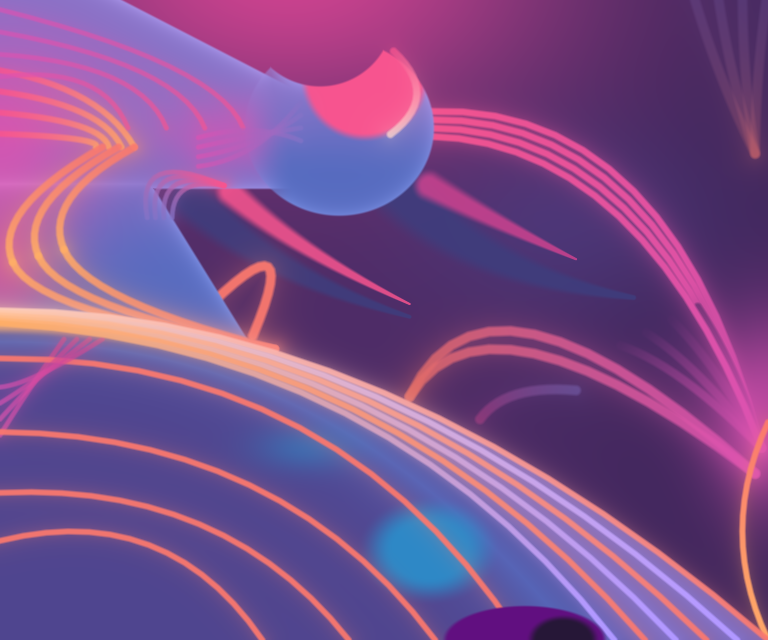
A Shadertoy shader for this background:

```glsl
const vec3 DUSK = vec3(.30, .17, .40);
const vec3 NIGHT = vec3(.25, .15, .36);
const vec3 ROSE = vec3(.80, .26, .56);
const vec3 MAGENTA = vec3(.86, .32, .70);
const vec3 PINK = vec3(.97, .33, .56);
const vec3 CORAL = vec3(.98, .47, .43);
const vec3 AMBER = vec3(1., .68, .40);
const vec3 CREAM = vec3(1., .84, .80);
const vec3 LILAC = vec3(.52, .45, .78);
const vec3 BLUE = vec3(.34, .42, .75);
const vec3 INDIGO = vec3(.31, .27, .56);
const vec3 SHADOW = vec3(.24, .24, .49);
const vec3 CYAN = vec3(.16, .56, .80);
const vec3 VIOLET = vec3(.38, .06, .50);
const float ASPECT = 1.2;
const float DOME_TOP = .515;
const float GLOW = .28;
const float SEGMENTS = 14.;

vec2 p;
vec3 col;
float aa;

float inside(float d, float soft) { return 1. - smoothstep(-soft, soft, d); }

float ellipse(vec2 c, vec2 r) { return (length((p - c) / r) - 1.) * min(r.x, r.y); }

float spot(vec2 c, vec2 r) { vec2 q = (p - c) / r; return exp(-dot(q, q)); }

// Distance to a quadratic curve, and the position along it
vec2 curve(vec2 a, vec2 c, vec2 b) {
  vec2 best = vec2(9, 0), from = a;
  for (float i = 1.; i <= SEGMENTS; i++) {
    float t = i / SEGMENTS;
    vec2 to = mix(mix(a, c, t), mix(c, b, t), t), e = to - from;
    float h = clamp(dot(p - from, e) / dot(e, e), 0., 1.);
    float d = length(p - from - e * h);
    if (d < best.x) best = vec2(d, t + (h - 1.) / SEGMENTS);
    from = to;
  }
  return best;
}

// Glowing strand, blending from one colour to another
void strand(vec2 a, vec2 c, vec2 b, float w, vec3 c0, vec3 c1, float alpha) {
  vec2 k = curve(a, c, b);
  float core = inside(k.x - w, .5 * aa + w * .35);
  float halo = GLOW * exp(-k.x / (w * 2.5));
  col = mix(col, mix(c0, c1, k.y), max(core, halo) * alpha);
}

// Soft petal that narrows to a tip
void petal(vec2 a, vec2 c, vec2 b, float w, vec3 tint) {
  vec2 k = curve(a, c, b);
  w *= 1.1 - k.y;
  col = mix(col, tint, .85 - .85 * smoothstep(w * .35, w, k.x));
}

void backdrop() {
  col = mix(DUSK, NIGHT, smoothstep(.6, 1.2, p.x));
  col = mix(col, ROSE, spot(vec2(.45, 1.05), vec2(.42, .25)));
  col = mix(col, INDIGO, .45 * spot(vec2(.88, .65), vec2(.22, .14)));
  col = mix(col, MAGENTA, .75 * spot(vec2(1.2, .36), vec2(.09, .15)));
  petal(vec2(.3, .69), vec2(.42, .57), vec2(.64, .505), .042, SHADOW);
  petal(vec2(.63, .7), vec2(.75, .57), vec2(.99, .535), .055, SHADOW);
  petal(vec2(.36, .7), vec2(.46, .61), vec2(.64, .525), .025, PINK);
  petal(vec2(.67, .71), vec2(.78, .65), vec2(.9, .595), .026, ROSE);
  // Strands gathering at the right
  vec2 hub = vec2(1.19, .3);
  for (float i = 0.; i < 4.; i++) {
    strand(vec2(1.08 + .04 * i, 1.02), vec2(1.12 + .02 * i, .88), vec2(1.18, .76), .008, LILAC, CORAL, .2);
    strand(vec2(.97 + .04 * i, .46 + .02 * i), vec2(1.06 + .03 * i, .43), hub, .007, DUSK, MAGENTA, .8);
    strand(vec2(.67, .826 - .013 * i), vec2(1.05 - .015 * i, .84 - .02 * i), hub, .0055, PINK, MAGENTA, .95);
  }
  for (float i = 0.; i < 2.; i++)
    strand(vec2(.64, .38), vec2(.76, .635 - .06 * i), vec2(1.18, .26), .008, CORAL * .9, MAGENTA, .85);
  strand(vec2(.75, .345), vec2(.79, .4), vec2(.9, .39), .008, ROSE, LILAC, .45);
  strand(vec2(1.2, .34), vec2(1.12, .17), vec2(1.2, 0), .005, CORAL, AMBER, 1.);
  strand(vec2(.33, .525), vec2(.475, .665), vec2(.395, .475), .008, CORAL, CORAL, .95);
}

// Folded sheet and its hooked bowl
void glassBody() {
  float slope = .89 * (p.y - 1. + .516 * (p.x - .19));
  float sheet = max(slope, max(.705 - p.y, p.x - .47));
  float column = max(.85 * (p.x - .25 - .62 * (.69 - p.y)), p.y - .72);
  float body = min(sheet, column);
  vec3 tint = mix(BLUE, LILAC, smoothstep(.55, .85, p.y));
  tint = mix(tint, MAGENTA, .85 * spot(vec2(0, .78), vec2(.16, .15)));
  tint = mix(tint, PINK, .65 * spot(vec2(0, .58), vec2(.09, .12)));
  tint = mix(tint, MAGENTA, .6 * spot(vec2(.36, .79), vec2(.12, .06)));
  col = mix(col, tint + .12 * exp(-abs(body) / .012), inside(body, aa));
  float bowl = max(ellipse(vec2(.53, .8), vec2(.148, .137)), .115 - length(p - vec2(.5, .98)));
  tint = mix(BLUE, LILAC, smoothstep(.72, .87, p.y)) + .1 * exp(-abs(bowl) / .012);
  tint = mix(tint, PINK, inside(ellipse(vec2(.57, .88), vec2(.095)), .008));
  col = mix(col, tint, inside(bowl, aa) * smoothstep(.37, .46, p.x));
  strand(vec2(.615, .92), vec2(.69, .85), vec2(.61, .79), .006, PINK, CREAM, .8);
  // Pink folds
  for (float i = 0.; i < 4.; i++) {
    strand(vec2(0, .985 - .035 * i), vec2(.34 - .06 * i, .9), vec2(.38 - .06 * i, .8), .004, MAGENTA, PINK, .7);
    strand(vec2(.23 + .013 * i, .66), vec2(.21 + .02 * i, .77 - .015 * i), vec2(.35, .71), .004, LILAC, PINK, .8);
    strand(vec2(.31, .74 + .015 * i), vec2(.4, .75 + .02 * i), vec2(.47, .84 - .02 * i), .004, MAGENTA, LILAC, .7);
    strand(vec2(0, .89 - .033 * i), vec2(.16, .86 - .025 * i), vec2(.21 - .02 * i, .77), .005, PINK, AMBER, .9);
  }
  // Amber bends flowing down to the rim
  for (float i = 0.; i < 3.; i++) {
    vec2 bend = vec2(.1 - .04 * i, .61 - .01 * i), lean = vec2(.035, -.08);
    strand(vec2(.21 - .025 * i, .77), bend - lean, bend, .006, CORAL, AMBER, .9);
    strand(bend, bend + lean, vec2(.43, .455), .006, AMBER, CORAL, .9);
  }
}

void dome() {
  float along = p.x / ASPECT;
  float depth = DOME_TOP * (1. - along * along) - p.y;
  float band = depth / (.035 + .17 * p.x * p.x * p.x);
  vec3 tint = mix(INDIGO, BLUE, .8 * exp(-abs(band - 1.4) / .8));
  tint = mix(tint, CYAN, .9 * inside(ellipse(vec2(.67, .14), vec2(.085, .065)), .022));
  tint = mix(tint, CYAN, .45 * spot(vec2(.48, .3), vec2(.08, .035)));
  vec3 sheen = mix(AMBER, LILAC, smoothstep(.1, .85, p.x));
  tint = mix(tint, sheen, .7 * inside(band - .9, .25));
  col = mix(col, tint, inside(-depth, aa));
  // Stripes and nested arcs
  for (float i = 0.; i < 4.; i++) {
    strand(vec2(0, .32 + .025 * i), vec2(.05, .4), vec2(.1 + .02 * i, .47), .004, MAGENTA, ROSE, .7);
    vec2 bend = vec2(.53 - .09 * i, .443 - .145 * i + .0235 * i * i);
    strand(vec2(0, .44 - .125 * i + .01 * i * i), bend, vec2(.815 - .135 * i, 0), .0048, CORAL, CORAL, .95);
  }
  // Bright strands along the rim
  for (float i = 0.; i < 6.; i++) {
    float f = i / 5.;
    vec3 tail = mix(CORAL, LILAC * 1.35, mod(i, 2.));
    vec2 bend = vec2(.6, DOME_TOP - .055 * f), end = vec2(ASPECT - .24 * f, 0);
    strand(vec2(0, DOME_TOP - .02 * f), bend, end, .0048, mix(CREAM, AMBER, f), tail, .95);
  }
  // Violet rise at the lower edge
  float hollow = ellipse(vec2(.88, 0), vec2(.05, .035));
  tint = mix(VIOLET, NIGHT * .6, inside(hollow, .006));
  col = mix(col, tint, inside(ellipse(vec2(.82, 0), vec2(.125, .053)), aa));
}

void mainImage(out vec4 fragColor, in vec2 fragCoord) {
  p = fragCoord / iResolution.xy * vec2(ASPECT, 1);
  aa = 1.5 / iResolution.y;
  backdrop();
  glassBody();
  dome();
  fragColor = vec4(clamp(col, 0., 1.), 1);
}
```
